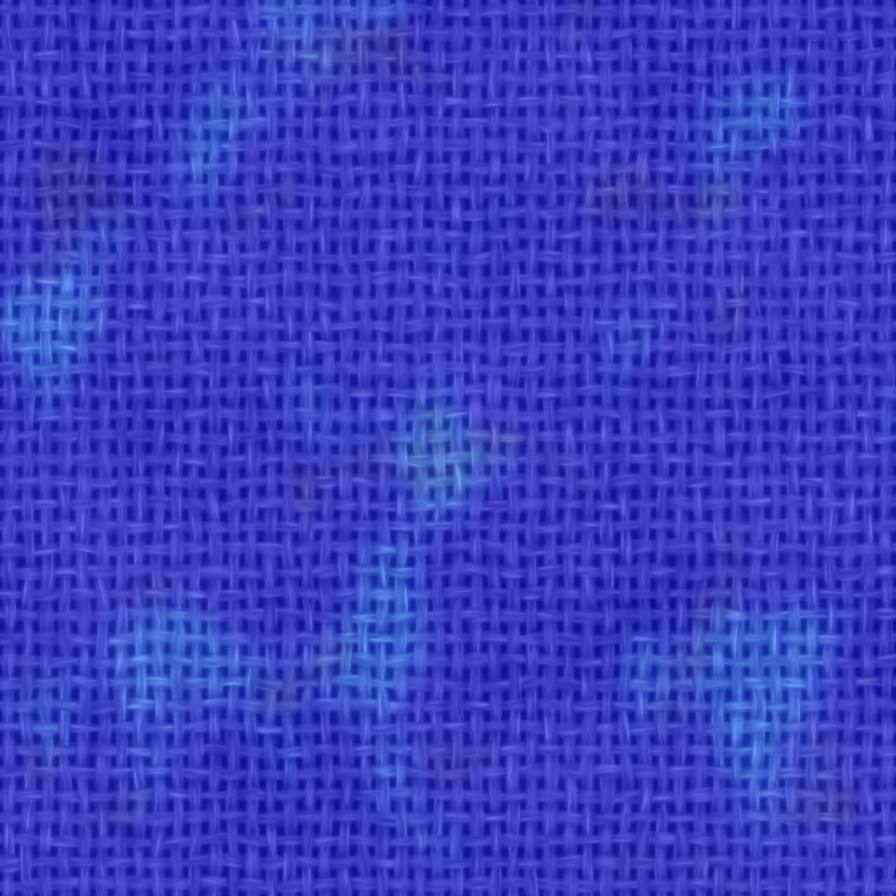
Give the GLSL for this texture, as a WebGL 1 fragment shader.

```glsl
precision highp float;

uniform vec2 u_resolution;

#define THREADS vec2(48.0, 40.0)
#define HALF_WIDTH vec2(0.33, 0.25)
#define EDGE_SOFTNESS 0.14
#define WOBBLE 0.28
#define SLUB 0.12
#define FIBRE 0.38
#define SHADOW vec3(0.085, 0.09, 0.625)
#define LIGHT vec3(0.39, 0.39, 0.89)
#define TEAL_SHIFT vec3(0.01, 0.16, 0.06)
#define DULL_SHIFT vec3(0.03, 0.01, -0.07)

vec2 gradientAt(vec2 cell) {
  float angle = 6.2832 * fract(sin(dot(cell, vec2(127.1, 311.7))) * 43758.5);
  return vec2(cos(angle), sin(angle));
}

float gradientNoise(vec2 p) {
  vec2 i = floor(p), f = fract(p);
  vec2 u = f * f * f * (f * (f * 6.0 - 15.0) + 10.0);
  vec2 e = vec2(1.0, 0.0);
  float low = mix(dot(gradientAt(i), f), dot(gradientAt(i + e), f - e), u.x);
  float high = mix(dot(gradientAt(i + e.yx), f - e.yx),
                   dot(gradientAt(i + e.xx), f - e.xx), u.x);
  return mix(low, high, u.y);
}

float blotches(vec2 p) {
  return gradientNoise(p) + 0.45 * gradientNoise(p * 2.3 + 17.0);
}

// Coverage of a thread; "along" runs down its length
float threadMask(float offset, float id, float along, float halfWidth, float soft) {
  float w = halfWidth + SLUB * gradientNoise(vec2(id * 7.37, along * 0.7));
  return 1.0 - smoothstep(w - soft, w + soft, abs(offset));
}

// Brightness of a thread from its height, roundness and fibres
float threadShade(float offset, float across, float along, float height) {
  float fibre = gradientNoise(vec2(across * 3.7, along * 0.9));
  float strand = smoothstep(0.12, 0.45, gradientNoise(vec2(across * 4.3 + 53.0, along * 0.6)));
  return 0.49 + 0.13 * height - 0.9 * offset * offset + FIBRE * fibre + 0.25 * strand;
}

void main() {
  vec2 uv = gl_FragCoord.xy / u_resolution;
  vec2 p = uv * THREADS;
  p += WOBBLE * vec2(gradientNoise(p * vec2(0.6, 0.3)),
                     gradientNoise(p * vec2(0.3, 0.6) + 31.0));

  // Plain weave: warp and weft swap sides at every crossing
  vec2 id = floor(p);
  vec2 offset = fract(p) - 0.5;
  float side = 1.0 - 2.0 * mod(id.x + id.y, 2.0);
  vec2 arch = abs(sin(3.14159 * p));
  float warpHeight = side * arch.y;
  float weftHeight = -side * arch.x;

  vec2 soft = max(vec2(EDGE_SOFTNESS), 0.7 * THREADS / u_resolution);
  float warpMask = threadMask(offset.x, id.x, p.y, HALF_WIDTH.x, soft.x);
  float weftMask = threadMask(offset.y, id.y + 0.41, p.x, HALF_WIDTH.y, soft.y);
  float warp = threadShade(offset.x, p.x, p.y, warpHeight);
  float weft = threadShade(offset.y, p.y + 91.0, p.x, weftHeight);

  // Layer the threads over the dark gaps
  float warpOnTop = mix(weft * weftMask, warp, warpMask);
  float weftOnTop = mix(warp * warpMask, weft, weftMask);
  float tone = mix(weftOnTop, warpOnTop, smoothstep(-0.3, 0.3, warpHeight - weftHeight));

  // Uneven dye and grain
  tone += 0.14 * blotches(uv * 5.0 + 40.0) + 0.05 * gradientNoise(uv * 150.0);
  vec3 color = mix(SHADOW, LIGHT, clamp(tone, -0.1, 1.1));

  // Faded teal patches and dull spots
  float teal = smoothstep(0.1, 0.6, blotches(uv * vec2(5.0, 4.0) + vec2(3.3, 8.6)));
  float dull = smoothstep(0.2, 0.6, blotches(uv * 7.0 + 70.0));
  color += teal * TEAL_SHIFT * (0.6 + 0.8 * tone) + dull * DULL_SHIFT;

  gl_FragColor = vec4(clamp(color, 0.0, 1.0), 1.0);
}
```
